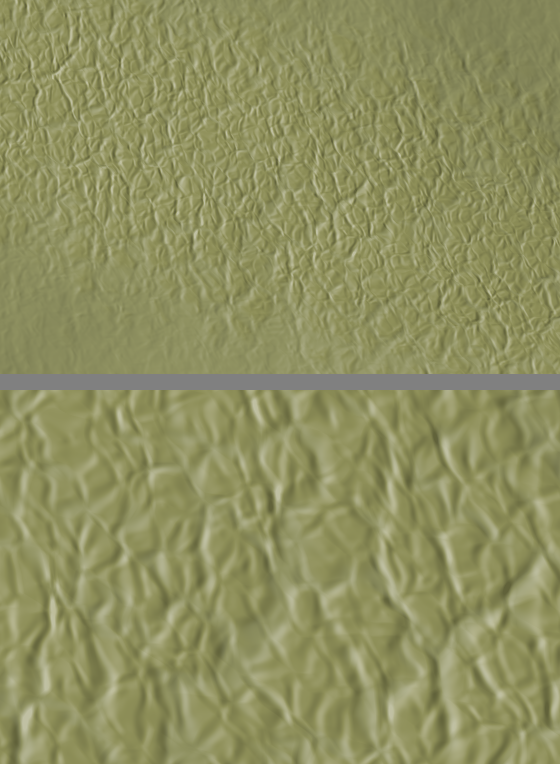
Top: the whole. Bottom: its middle third, enlarged.
Give the GLSL for this texture, as a WebGL 2 fragment shader.

```glsl
#version 300 es
precision highp float;

uniform vec2 u_resolution;
out vec4 fragColor;

// Colours
const vec3 SHADOW = vec3(0.42, 0.425, 0.255);
const vec3 OLIVE = vec3(0.555, 0.56, 0.345);
const vec3 SHEEN = vec3(0.70, 0.70, 0.545);

// Sizes, as fractions of the canvas height
const vec2 CELL_SIZE = vec2(0.064, 0.105);
const vec2 PEBBLE_SIZE = vec2(0.027, 0.036);
const vec2 FOLD_SIZE = vec2(0.10, 0.42);
const vec2 CROSS_SIZE = vec2(0.13, 0.40);
const float PORE_SIZE = 0.0095;
const float WARP = 0.022;

// Relief and light
const float CELL_DEPTH = 0.40;
const float PEBBLE_DEPTH = 0.27;
const float FOLD_DEPTH = 0.32;
const float CROSS_DEPTH = 0.17;
const float PORE_DEPTH = 0.17;
const float LIGHT_STEP = 0.0052;
const vec2 LIGHT_DIR = vec2(0.92, -0.39);
const float RELIEF_GAIN = 1.35;
const float BASE_TONE = 0.53;

vec2 hash2(vec2 p) {
    vec2 q = vec2(dot(p, vec2(127.1, 311.7)), dot(p, vec2(269.5, 183.3)));
    return fract(sin(q) * 43758.5453);
}

float noise(vec2 p) {
    vec2 i = floor(p), f = fract(p);
    f = f * f * (3.0 - 2.0 * f);
    float low = mix(hash2(i).x, hash2(i + vec2(1, 0)).x, f.x);
    float high = mix(hash2(i + vec2(0, 1)).x, hash2(i + vec2(1, 1)).x, f.x);
    return mix(low, high, f.y);
}

// Gap between the two nearest seeds: zero on a cell border
float cellBorder(vec2 p) {
    vec2 i = floor(p), f = fract(p);
    float nearest = 8.0, second = 8.0;
    for (int y = -1; y <= 1; y++) {
        for (int x = -1; x <= 1; x++) {
            vec2 o = vec2(x, y);
            float d = length(o + hash2(i + o) - f);
            second = min(second, max(nearest, d));
            nearest = min(nearest, d);
        }
    }
    return second - nearest;
}

// Long groove along the middle contour of stretched noise
float groove(vec2 p, float width) {
    float d = abs(noise(p) - 0.5);
    return 1.0 - smoothstep(0.0, width, d);
}

// Leather surface: cells, pebbles, folds and pores
float height(vec2 p, float blur) {
    vec2 wobble = vec2(noise(p * 17.0), noise(p * 17.0 + 41.0)) - 0.5;
    vec2 fine = vec2(noise(p * 48.0 + 9.0), noise(p * 48.0 + 73.0)) - 0.5;
    vec2 q = p + WARP * wobble + 0.4 * WARP * fine;

    // Slant the grain, more so toward the right
    vec2 grain = vec2(q.x + q.y * (0.27 + 0.16 * q.x), q.y - 0.3 * q.x);
    vec2 across = vec2(q.x - q.y, q.x + q.y) * 0.707;
    float soften = 1.0 + 1.6 * blur;
    float sharp = 1.0 - 0.62 * blur;

    float cells = smoothstep(0.0, 0.34 * soften, cellBorder(grain / CELL_SIZE));
    float pebbles = smoothstep(0.0, 0.55 * soften, cellBorder(grain / PEBBLE_SIZE + 17.0));
    float folds = groove(grain / FOLD_SIZE + 5.0, 0.09 * soften);
    float crossing = groove(across / CROSS_SIZE + 23.0, 0.07 * soften);
    float pores = noise(q / PORE_SIZE);

    float cellVariation = 0.55 + 0.9 * noise(p * 9.0 + 3.0);
    float foldVariation = smoothstep(0.25, 0.75, noise(p * 5.0 + 61.0));
    return CELL_DEPTH * cellVariation * cells * sharp
         + PEBBLE_DEPTH * pebbles * sharp
         - FOLD_DEPTH * foldVariation * folds * sharp
         - CROSS_DEPTH * crossing * sharp
         + PORE_DEPTH * pores * (1.0 - 0.8 * blur);
}

void main() {
    vec2 p = gl_FragCoord.xy / u_resolution.y;

    // Shallow focus along a falling diagonal
    float offFocus = abs(p.y - 0.765 + 0.325 * p.x);
    float blur = smoothstep(0.12, 0.68, offFocus);

    // Side light: slopes facing the light brighten
    float reach = LIGHT_STEP * (1.0 + 0.5 * blur);
    float here = height(p, blur);
    float slope = height(p + LIGHT_DIR * reach, blur) - here;

    // Broad falloff and faint patches
    float farCorner = smoothstep(1.25, 2.5, p.x + p.y);
    float nearCorner = 1.0 - smoothstep(0.0, 0.6, length(p * vec2(0.8, 1.0)));
    float patches = noise(p * 6.0 + 31.0) - 0.5;
    float tone = BASE_TONE + RELIEF_GAIN * slope + 0.09 * patches;
    tone -= 0.26 * farCorner + 0.16 * nearCorner;
    tone = clamp(tone, -0.15, 1.15);

    vec3 colour = mix(SHADOW, OLIVE, min(tone * 2.0, 1.0));
    colour = mix(colour, SHEEN, max(tone * 2.0 - 1.0, 0.0));

    // Greyish glint inside the creases
    float crease = 1.0 - smoothstep(0.05, 0.45, here);
    colour += vec3(0.008, 0.012, 0.035) * crease;
    fragColor = vec4(colour, 1.0);
}
```
